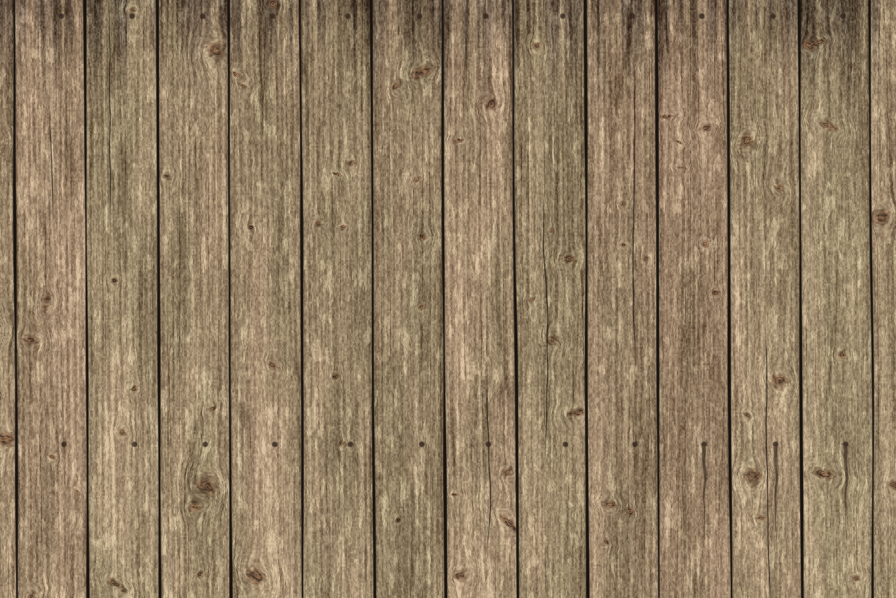
Write a Shadertoy shader that draws this texture.

```glsl
// Weathered plank fence: upright boards split by dark wobbling seams.
// Each board hashes its own tint, knots, cracks and nails; stretched noise
// gives the grain, which bends around the knots. Lengths are canvas heights.

const float PITCH = 0.1193;       // board width
const float FIRST_SEAM = 0.0234;  // first seam at the top edge
const float LEAN = 0.006;         // sideways drift of boards toward the bottom
const int KNOTS = 6;              // knots per board

const vec3 WOOD_DARK = vec3(0.30, 0.22, 0.155);
const vec3 WOOD_PALE = vec3(0.80, 0.725, 0.605);
const vec3 GAP = vec3(0.09, 0.07, 0.055);
const vec3 KNOT_BROWN = vec3(0.37, 0.26, 0.18);
const vec3 NAIL = vec3(0.19, 0.14, 0.11);

float hash(vec2 p) {
    vec3 q = fract(vec3(p.xyx) * 0.1031);
    q += dot(q, q.yzx + 33.33);
    return fract((q.x + q.y) * q.z);
}

float noise(vec2 p) {
    vec2 i = floor(p), f = fract(p);
    f = f * f * (3.0 - 2.0 * f);
    return mix(mix(hash(i), hash(i + vec2(1, 0)), f.x),
               mix(hash(i + vec2(0, 1)), hash(i + vec2(1, 1)), f.x), f.y);
}

float fbm(vec2 p) {
    float sum = 0.0, amp = 0.5;
    for (int i = 0; i < 4; i++) {
        sum += amp * noise(p);
        p = p * 2.03 + 17.0;
        amp *= 0.5;
    }
    return sum / 0.9375;
}

// Antialiased coverage of a shape with signed distance d
float cover(float d, float px) { return 1.0 - smoothstep(-px, px, d); }

// Thin continuous lines where the noise crosses its middle value
float veins(vec2 p, float width) {
    return 1.0 - smoothstep(0.0, width, abs(noise(p) - 0.5));
}

// Offset from a knot, rotated, squashed and scaled so its rim is at length 1
vec2 knotSpace(vec2 q, vec2 seed, float radius) {
    vec2 center = vec2((hash(seed + 1.7) - 0.5) * 0.8 * PITCH, hash(seed + 5.3));
    float tilt = (hash(seed + 9.1) - 0.5) * 1.6;
    float stretch = 1.0 + 0.8 * pow(hash(seed + 3.9), 2.0);
    vec2 d = q - center;
    d = vec2(cos(tilt) * d.x + sin(tilt) * d.y, cos(tilt) * d.y - sin(tilt) * d.x);
    return d * vec2(1.0 / stretch, stretch) / radius;
}

// Nail head with an optional dark split running down from it
float nailMark(vec2 q, vec2 head, float split, float px) {
    vec2 d = q - head;
    float width = 0.0032 * split * (1.0 + d.y / 0.16);
    float wedge = cover(abs(d.x + 0.004 * (noise(q.yy * 30.0) - 0.5)) - width, px);
    wedge *= step(d.y, 0.0) * step(-0.16, d.y) * step(0.01, split);
    return max(cover(length(d) - 0.0045, px), 0.8 * wedge);
}

void mainImage(out vec4 fragColor, in vec2 fragCoord) {
    vec2 p = fragCoord / iResolution.y;
    float px = 1.0 / iResolution.y;

    // Nearest seam, then the board on this side of it
    float u = (p.x - FIRST_SEAM - LEAN * (1.0 - p.y)) / PITCH;
    float seam = floor(u + 0.5);
    float offset = u - seam - 0.03 * (noise(vec2(seam * 7.3 + 40.0, p.y * 3.0)) - 0.5);
    float board = (offset > 0.0 ? seam : seam - 1.0) + 20.0;
    float edge = abs(offset) * PITCH;
    vec2 q = vec2((u - board + 19.5) * PITCH, p.y);

    // Knots: bend the grain and collect their shading
    float bend = 0.0, knotMask = 0.0, halo = 0.0, knotRing = 0.0;
    for (int i = 0; i < KNOTS; i++) {
        vec2 seed = vec2(board * 3.1, float(i) * 7.7);
        float radius = mix(0.005, 0.019, pow(hash(seed), 2.5));
        vec2 k = knotSpace(q, seed, radius);
        float r = length(k) + 1.1 * (fbm(q * 110.0 + seed) - 0.5);
        bend += k.x * radius * exp(-0.3 * dot(k, k));
        float inside = 1.0 - smoothstep(0.3, 1.2, r);
        knotMask = max(knotMask, inside);
        knotRing += inside * sin(r * 13.0);
        halo += exp(-3.0 * (r - 1.3) * (r - 1.3));
    }

    // Grain: long fibres, dark pores, growth rings, rough flecks, broad stains
    vec2 g = vec2(q.x - 0.8 * bend + board * 1.37, q.y);
    float fibre = 0.5 * noise(g * vec2(230.0, 4.0)) + 0.5 * noise(g * vec2(410.0, 16.0));
    float fleck = 0.5 * noise(g * vec2(380.0, 130.0)) + 0.5 * noise(g * vec2(450.0, 330.0) + 9.0);
    float stain = fbm(g * vec2(26.0, 4.0));
    float rings = sin(g.x * 600.0 + 14.0 * noise(g * vec2(14.0, 1.5)));
    float tone = 0.60 + 0.46 * (fibre - 0.5) + 0.56 * (fleck - 0.5) + 0.45 * (stain - 0.5);
    tone += rings * mix(0.02, 0.10, hash(vec2(board, 2.0)));
    tone -= 0.20 * veins(g * vec2(75.0, 1.6), 0.07) * smoothstep(0.3, 0.6, noise(g * vec2(40.0, 7.0)));
    tone += 0.12 * (hash(vec2(board, 8.0)) - 0.5) + 0.08 * (0.5 - p.y);
    tone += 0.22 * smoothstep(0.60, 0.72, fbm(g * vec2(110.0, 32.0)));
    tone += 0.14 * min(halo, 1.0) * (fleck - 0.2);

    // Damp grey streaks along the top
    float damp = smoothstep(0.86, 1.1, p.y + 0.26 * (noise(g * vec2(90.0, 4.0)) - 0.5));
    tone -= 0.36 * damp;
    vec3 color = mix(WOOD_DARK, WOOD_PALE, clamp(tone, -0.2, 1.1));
    float red = smoothstep(0.2, 0.8, 0.35 * hash(vec2(board, 4.0)) + 0.65 * stain);
    color *= mix(vec3(0.985, 1.005, 0.96), vec3(1.02, 0.98, 0.97), red);
    color = mix(color, vec3(dot(color, vec3(0.33))), 0.25 * damp);
    vec3 knotColor = KNOT_BROWN * (1.0 + 0.3 * knotRing + 1.3 * (fleck - 0.45));
    color = mix(color, knotColor, 0.75 * knotMask);

    // Long drying crack on some boards
    float crackX = (hash(vec2(board, 11.0)) - 0.5) * 0.06 + 0.016 * (fbm(vec2(board, p.y * 6.0)) - 0.5);
    float reach = mix(0.12, 0.45, hash(vec2(board, 13.0))) - abs(p.y - hash(vec2(board, 15.0)));
    float crack = cover(abs(q.x - crackX) - 0.0009, px) * smoothstep(0.0, 0.08, reach);
    color = mix(color, GAP, 0.75 * crack * step(0.4, hash(vec2(board, 17.0))));

    // Two nail rows, then the seams with soft shadow
    float nailX = (0.14 + 0.12 * (hash(vec2(board, 19.0)) - 0.5)) * PITCH;
    float split = step(0.6, hash(vec2(board, 21.0)));
    float nails = max(nailMark(q, vec2(nailX, 0.257), split, px),
                      nailMark(q, vec2(nailX, 0.973), 0.0, px));
    color = mix(color, NAIL, 0.8 * nails);
    color *= 1.0 - 0.25 * exp(-edge / 0.003);
    float gapWidth = 0.0010 + 0.0020 * noise(vec2(seam * 5.1 + 60.0, p.y * 5.0));
    color = mix(color, GAP, cover(edge - gapWidth, px));
    fragColor = vec4(clamp(color, 0.0, 1.0), 1.0);
}
```
